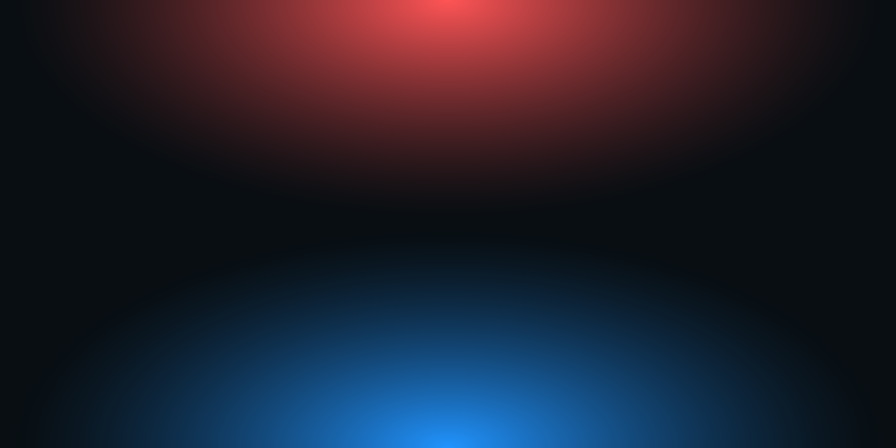
Give the GLSL for this background, as a WebGL 2 fragment shader.

```glsl
#version 300 es
precision highp float;
// Two soft elliptical glows on a near-black ground: red falls from the middle
// of the top edge, blue rises from the middle of the bottom edge. Each is a
// normalised ellipse distance shaped by a power falloff.

#define GROUND      vec3(0.031, 0.053, 0.068)
#define RED_GLOW    vec3(1.00, 0.33, 0.335)
#define BLUE_GLOW   vec3(0.13, 0.58, 1.00)
#define GLOW_RADII  vec2(0.5, 0.5)
#define FALLOFF     1.5

uniform vec2 u_resolution;
out vec4 fragColor;

// Strength of an elliptical glow: 1 at its centre, 0 at its rim and beyond.
float glow(vec2 uv, vec2 center) {
    float radius = length((uv - center) / GLOW_RADII);
    return pow(max(1.0 - radius, 0.0), FALLOFF);
}

void main() {
    vec2 uv = gl_FragCoord.xy / u_resolution;

    vec3 color = GROUND;
    color = mix(color, BLUE_GLOW, glow(uv, vec2(0.5, 0.0)));
    color = mix(color, RED_GLOW, glow(uv, vec2(0.5, 1.0)));

    fragColor = vec4(color, 1.0);
}
```
